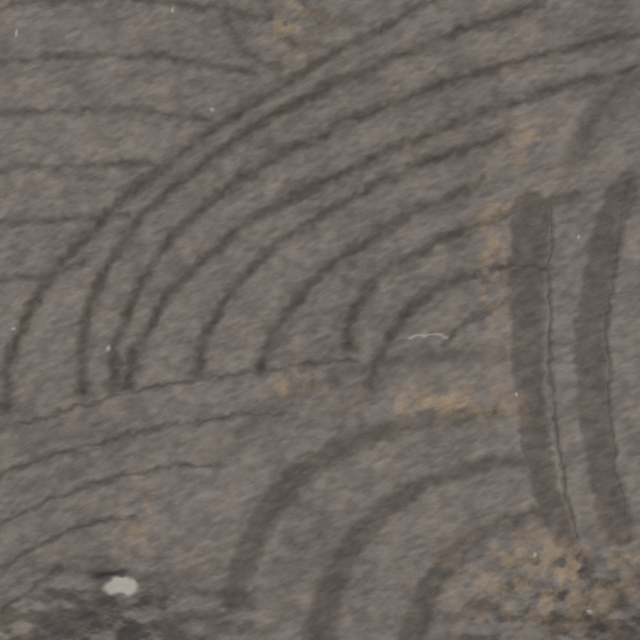
Write a Shadertoy shader that draws this texture.

```glsl
// Weathered grey slab with sweeping dark grooves, broad brushed bands and tan stains.
float hash(vec2 p) {
    vec3 q = fract(p.xyx * 0.1031);
    q += dot(q, q.yzx + 33.33);
    return fract((q.x + q.y) * q.z);
}
float noise(vec2 p) {
    vec2 cell = floor(p), f = fract(p);
    f = f * f * (3.0 - 2.0 * f);
    return mix(mix(hash(cell), hash(cell + vec2(1, 0)), f.x),
               mix(hash(cell + vec2(0, 1)), hash(cell + vec2(1, 1)), f.x), f.y);
}
float fbm(vec2 p) {
    float sum = 0.0, gain = 0.533;
    for (int i = 0; i < 4; i++) {
        sum += gain * noise(p);
        p = mat2(1.6, 1.2, -1.2, 1.6) * p + 7.3;
        gain *= 0.5;
    }
    return sum;
}
float blob(vec2 p, vec2 center, vec2 radius) {
    vec2 d = (p - center) / radius;
    return exp(-dot(d, d));
}
// Distance to a quadratic curve (x) and position along it (y)
vec2 curve(vec2 p, vec2 a, vec2 b, vec2 c) {
    const float STEPS = 12.0;
    vec2 best = vec2(9.0, 0.0), from = a;
    for (float i = 1.0; i <= STEPS; i++) {
        float t = i / STEPS;
        vec2 to = mix(mix(a, b, t), mix(b, c, t), t), d = to - from;
        float h = clamp(dot(p - from, d) / dot(d, d), 0.0, 1.0);
        float dist = length(p - from - d * h);
        if (dist < best.x) best = vec2(dist, (i - 1.0 + h) / STEPS);
        from = to;
    }
    return best;
}
// Adds a soft groove; "taper" is the relative width at the far end
void carve(inout float ink, float depth, vec2 p, vec2 a, vec2 b, vec2 c, float width, float taper, float soft) {
    vec2 k = curve(p, a, b, c);
    float edge = k.x - width * mix(1.0, taper, k.y);
    ink = max(ink, depth * (1.0 - smoothstep(-soft, soft, edge)));
}
// Start and bend of each main groove, then its end
const vec4 ARC[8] = vec4[8](
    vec4(.007, .368, .0, .651), vec4(.13, .388, .085, .755),
    vec4(.176, .395, .169, .775), vec4(.198, .395, .23, .69),
    vec4(.306, .414, .33, .643), vec4(.408, .425, .445, .59),
    vec4(.547, .46, .508, .59), vec4(.579, .401, .622, .594));
const vec2 ARC_END[8] = vec2[8](
    vec2(.677, 1.), vec2(.846, .993), vec2(1.02, .954), vec2(1.02, .905),
    vec2(.797, .794), vec2(.755, .718), vec2(.898, .694), vec2(.859, .583));
// Stain center and radius
const vec4 STAIN[8] = vec4[8](
    vec4(.825, .775, .03, .035), vec4(.78, .7, .025, .04),
    vec4(.457, .4, .04, .025), vec4(.7, .37, .14, .025),
    vec4(.222, .19, .022, .05), vec4(.86, .1, .16, .08),
    vec4(.46, .96, .05, .04), vec4(.77, .59, .02, .12));

float mainArcs(vec2 p) {
    float ink = 0.0;
    for (int i = 0; i < 8; i++) {
        vec4 s = ARC[i];
        carve(ink, .8, p, s.xy, s.zw, ARC_END[i], .009, .75, .009);
        carve(ink, .2, p, s.xy, s.zw, ARC_END[i], .016, 1.0, .016);
        ink = max(ink, .95 * blob(p, s.xy, vec2(.016, .012)));
    }
    carve(ink, .8, p, vec2(.697, .46), vec2(.74, .52), vec2(.84, .548), .006, .5, .006);
    return ink;
}
float thinFans(vec2 p) {
    float ink = 0.0;
    for (float i = 0.0; i < 6.0; i++) { // upper left
        float y = .985 - .0835 * i;
        carve(ink, .6, p, vec2(-.01, y), vec2(.23 - .03 * i, y + .045 - .01 * i),
              vec2(.46 - .065 * i, y - .028 + .01 * i), .004, 1.5, .007);
    }
    for (float i = 0.0; i < 5.0; i++) // lower left
        carve(ink, .75, p, vec2(-.01, .325 - .073 * i), vec2(.221 - .026 * i, .408 - .068 * i),
              vec2(.56 - .117 * i, .4375 - .082 * i), .003, 1.0, .006);
    for (float i = 0.0; i < 3.0; i++) // hooks at the top
        carve(ink, .55, p, vec2(.345 + .06 * i, 1.02), vec2(.36 + .065 * i, .9 + .025 * i),
              vec2(.44 + .06 * i, .89 + .04 * i), .007, 1.0, .01);
    return ink;
}
float bands(vec2 p) {
    float ink = 0.0;
    for (float i = 0.0; i < 3.0; i++) // lower right arcs
        carve(ink, .55, p, vec2(.368 + .13 * i, .07 - .06 * i), vec2(.417 + .13 * i, .349 - .085 * i),
              vec2(.781 + .033 * i, .355 - .078 * i), .023, .45, .009);
    carve(ink, .4, p, vec2(.34, .27), vec2(.45, .45), vec2(.78, .447), .012, .8, .012);
    carve(ink, .55, p, vec2(.829, .67), vec2(.80, .25), vec2(.91, .11), .031, .5, .006);
    carve(ink, .7, p, vec2(.862, .69), vec2(.845, .3), vec2(.92, .1), .003, 1.0, .005);
    carve(ink, .5, p, vec2(.98, .71), vec2(.872, .5), vec2(.965, .17), .023, 1.1, .007);
    carve(ink, .7, p, vec2(.985, .72), vec2(.92, .5), vec2(.975, .19), .004, 1.0, .006);
    carve(ink, .5, p, vec2(1.02, .9), vec2(.93, .85), vec2(.9, .75), .02, .9, .02);
    return ink;
}
void mainImage(out vec4 fragColor, in vec2 fragCoord) {
    vec2 uv = fragCoord / iResolution.xy;
    vec2 p = uv + .014 * (vec2(fbm(uv * 26.0), fbm(uv * 26.0 + 40.0)) - .5);
    p += .006 * (vec2(noise(uv * 110.0), noise(uv * 110.0 + 50.0)) - .5);
    float mottle = fbm(uv * 28.0 + 11.0), wear = fbm(uv * 45.0 + 90.0);
    float grain = fbm(vec2(uv.x + .4 * uv.y, uv.y - .4 * uv.x) * vec2(60.0, 130.0)) - .5;
    // Stone
    vec3 color = mix(vec3(.415, .393, .377), vec3(.48, .453, .433), fbm(uv * 6.0 + 3.0));
    color = mix(color, vec3(.485, .445, .395), .45 * smoothstep(.5, .75, mottle));
    color += .14 * grain + .08 * (mottle - .5);
    // Worn grooves
    float ink = max(max(mainArcs(p), thinFans(p)) * (.4 + wear), bands(p) * (.7 + .5 * wear));
    color = mix(color, vec3(.29, .27, .255) + .09 * grain, min(ink, 1.0));
    // Shaded lower corners
    float corner = blob(uv, vec2(.17, .02), vec2(.2, .1)) + blob(uv, vec2(.9, .03), vec2(.2, .1));
    color *= 1.0 - .38 * corner * smoothstep(.3, .7, fbm(uv * vec2(30.0, 55.0)));
    // Tan stains
    float stain = 0.0;
    for (int i = 0; i < 8; i++) stain = max(stain, blob(p, STAIN[i].xy, STAIN[i].zw));
    stain *= smoothstep(.35, .7, fbm(uv * 48.0 + 70.0));
    color = mix(color, vec3(.60, .52, .43) + .15 * grain, .75 * stain);
    // Pale chips and scratch
    float chip = smoothstep(.3, .7, blob(p, vec2(.19, .083), vec2(.03, .017)));
    carve(chip, .8, p, vec2(.64, .47), vec2(.665, .485), vec2(.7, .472), .002, .8, .004);
    color *= 1.0 - .4 * blob(p, vec2(.175, .103), vec2(.03, .008));
    vec2 cell = floor(uv * 28.0);
    vec2 spot = (cell + .2 + .6 * vec2(hash(cell + 5.0), hash(cell + 19.0))) / 28.0;
    float rare = step(.985 - .25 * blob(uv, vec2(.88, .08), vec2(.1)), hash(cell + 31.0));
    chip = max(chip, .75 * rare * (1.0 - smoothstep(.001, .006, length(p - spot))));
    fragColor = vec4(mix(color, vec3(.70, .68, .64), .85 * chip), 1.0);
}
```
